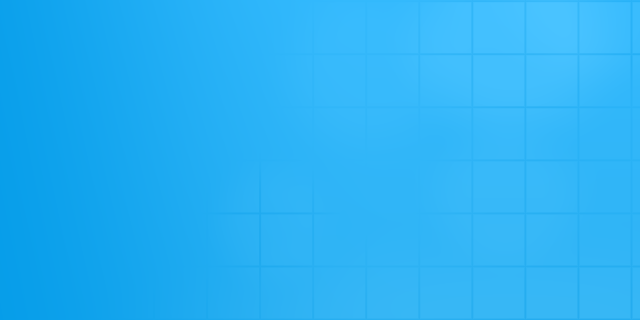
A WebGL 1 fragment shader for this background:

```glsl
precision mediump float;
// Bright azure gradient with soft pools of light revealing a thin square grid.
uniform vec2 u_resolution;

// Soft elliptical pool: 1 in the middle, 0 beyond its radii
float pool(vec2 p, vec2 center, vec2 radii) {
  return 1.0 - smoothstep(0.35, 1.0, length((p - center) / radii));
}

// Smooth grid lines in height units
float gridLines(vec2 p) {
  float cell = 0.1658;
  vec2 offset = vec2(0.1497, 0.9962);
  vec2 toLine = abs(fract((p - offset) / cell + 0.5) - 0.5) * cell;
  float soft = 1.0 / u_resolution.y;
  vec2 line = 1.0 - smoothstep(0.001, 0.002 + soft, toLine);
  return max(line.x, line.y);
}

void main() {
  vec2 p = gl_FragCoord.xy / u_resolution.y;

  // Base gradient, slightly tilted so the upper edge brightens first
  float across = smoothstep(-0.3, 1.2, p.x + 0.16 * (p.y - 0.5));
  vec3 deepBlue = vec3(0.015, 0.612, 0.912);
  vec3 skyBlue = mix(vec3(0.18, 0.70, 0.955), vec3(0.20, 0.725, 0.99), p.y);
  vec3 color = mix(deepBlue, skyBlue, across);

  // Overlapping pools of light
  float upperRight = pool(p, vec2(1.60, 0.88), vec2(0.42, 0.40));
  float cornerRight = pool(p, vec2(1.90, 0.98), vec2(0.40, 0.30));
  float upperMiddle = pool(p, vec2(1.14, 0.78), vec2(0.34, 0.32));
  float lowerMiddle = pool(p, vec2(0.85, 0.30), vec2(0.24, 0.24));
  float rightMiddle = pool(p, vec2(1.58, 0.38), vec2(0.32, 0.26));
  float floorLight = pool(p, vec2(1.60, -0.12), vec2(1.45, 0.46));
  float light = 0.85 * upperRight + 0.35 * cornerRight + 0.30 * upperMiddle
    + 0.28 * lowerMiddle + 0.40 * rightMiddle + 0.45 * floorLight;
  color += vec3(0.075, 0.035, 0.012) * light;

  // Grid appears where the light falls and toward the right
  float reveal = 0.9 * max(upperRight, cornerRight) + 0.3 * upperMiddle
    + 0.7 * lowerMiddle + 0.5 * rightMiddle + 0.7 * floorLight
    + 0.4 * smoothstep(1.3, 1.8, p.x);
  color -= vec3(0.07, 0.04, 0.025) * gridLines(p) * min(reveal, 1.0);

  gl_FragColor = vec4(clamp(color, 0.0, 1.0), 1.0);
}
```
